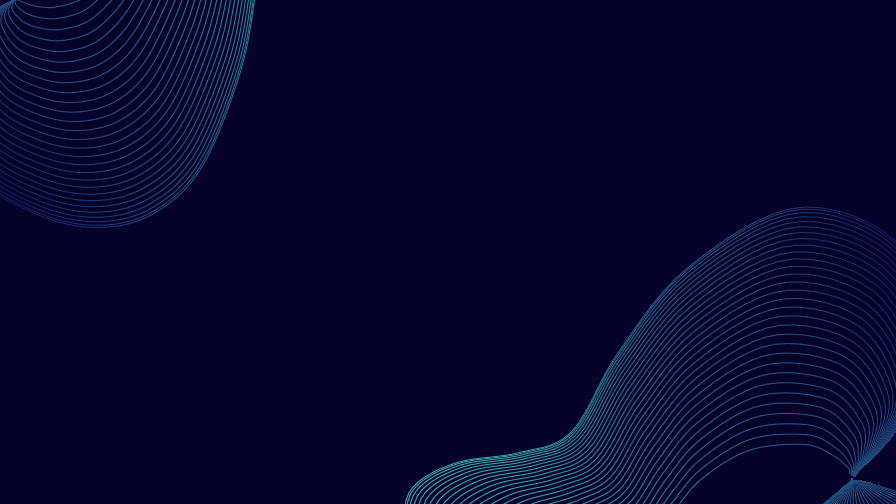
Reproduce this background procedurally as a Shadertoy shader.

```glsl
// Two families of fine blended contour lines, teal to violet, in the corners of a dark navy field.

#define GRID 432.0        // design units over the canvas height
#define LINE_WIDTH 0.95   // in design units
#define LINE_EASE 1.4     // above 1 crowds lines towards the outer curve
#define STEPS 78          // samples along each curve
#define NAVY vec3(0.027, 0.008, 0.162)
#define VIOLET vec3(0.085, 0.06, 0.35)
#define BLUE vec3(0.13, 0.32, 0.50)
#define TEAL vec3(0.21, 0.68, 0.68)

const int LAST = 12;

// Control points, y downwards: each family blends an outer into an inner curve.
const vec2 waveOuter[13] = vec2[13](
    vec2(345, 460), vec2(352, 420), vec2(390, 397), vec2(445, 388), vec2(490, 370),
    vec2(530, 302), vec2(590, 229), vec2(683, 178), vec2(768, 207), vec2(806, 290),
    vec2(775, 360), vec2(733, 408), vec2(690, 445));
const vec2 waveInner[13] = vec2[13](
    vec2(515, 515), vec2(528, 500), vec2(540, 485), vec2(552, 470), vec2(565, 455),
    vec2(580, 435), vec2(602, 410), vec2(642, 386), vec2(690, 381), vec2(715, 391),
    vec2(727, 401), vec2(735, 410), vec2(790, 428));
const vec2 bowlOuter[13] = vec2[13](
    vec2(225, -110), vec2(222, -60), vec2(218, 0), vec2(205, 65), vec2(172, 145),
    vec2(130, 184), vec2(82, 195), vec2(30, 183), vec2(-20, 150), vec2(-50, 80),
    vec2(-25, 25), vec2(12, -1), vec2(60, -20));
const vec2 bowlInner[13] = vec2[13](
    vec2(145, -95), vec2(130, -70), vec2(115, -50), vec2(100, -30), vec2(85, -14),
    vec2(68, 0), vec2(48, 6), vec2(35, 6), vec2(25, 4), vec2(18, 1),
    vec2(15, 0), vec2(13, -2), vec2(-30, -6));

float cross2(vec2 a, vec2 b) { return a.x * b.y - a.y * b.x; }

// Catmull-Rom spline through the control points
vec2 spline(vec2 c[13], float t) {
    int i = min(int(t), LAST - 1);
    float f = t - float(i);
    vec2 p0 = c[max(i - 1, 0)], p1 = c[i], p2 = c[i + 1], p3 = c[min(i + 2, LAST)];
    return p1 + 0.5 * f * (p2 - p0 + f * (2.0 * p0 - 5.0 * p1 + 4.0 * p2 - p3
        + f * (3.0 * (p1 - p2) + p3 - p0)));
}

// Coverage of the lines: find each ruling from outer to inner curve that
// passes through p, then the nearest blended line along that ruling.
float contourLines(vec2 p, vec2 outer[13], vec2 inner[13], float count, float px) {
    float cover = 0.0;
    vec2 a0 = spline(outer, 0.0), b0 = spline(inner, 0.0);
    float side0 = cross2(b0 - a0, p - a0);
    for (int i = 1; i <= STEPS; i++) {
        float t = float(i * LAST) / float(STEPS);
        vec2 a1 = spline(outer, t), b1 = spline(inner, t);
        float side1 = cross2(b1 - a1, p - a1);
        if ((side0 < 0.0) != (side1 < 0.0)) {
            // Root of the side function, with one correction
            float w = side0 / (side0 - side1);
            vec2 a = mix(a0, a1, w), b = mix(b0, b1, w);
            w = clamp(w - cross2(b - a, p - a) / (side1 - side0), 0.0, 1.0);
            a = mix(a0, a1, w);
            vec2 ruling = mix(b0, b1, w) - a;
            float s = dot(p - a, ruling) / max(dot(ruling, ruling), 1e-4);
            if (s > -0.03 && s < 1.03) {
                // Perpendicular distance to the nearest line
                vec2 tangent = mix(a1 - a0, b1 - b0, s);
                float span = abs(cross2(ruling, tangent)) / max(length(tangent), 1e-4);
                float k = round(count * pow(clamp(s, 0.0, 1.0), 1.0 / LINE_EASE));
                float dist = abs(s - pow(k / count, LINE_EASE)) * span;
                float line = (0.5 * (LINE_WIDTH + px) - dist) / px;
                cover = max(cover, clamp(line, 0.0, min(1.0, LINE_WIDTH / px)));
            }
        }
        a0 = a1;
        b0 = b1;
        side0 = side1;
    }
    return cover;
}

// Violet to blue to teal between two points
vec3 lineColor(vec2 p, vec2 dark, vec2 bright) {
    vec2 axis = bright - dark;
    float h = dot(p - dark, axis) / dot(axis, axis);
    vec3 cool = mix(VIOLET, BLUE, smoothstep(-0.05, 0.36, h));
    return mix(cool, TEAL, smoothstep(0.3, 1.0, h));
}

void mainImage(out vec4 fragColor, in vec2 fragCoord) {
    float px = GRID / iResolution.y;
    vec2 p = vec2(fragCoord.x, iResolution.y - fragCoord.y) * px;
    vec3 color = NAVY;

    // Lower right wave
    if (p.x > 335.0 && p.y > 170.0) {
        float cover = contourLines(p, waveOuter, waveInner, 30.0, px);
        color = mix(color, lineColor(p, vec2(768, 178), vec2(349, 432)), cover);
    }
    // Upper left bowl
    if (p.x < 230.0 && p.y < 205.0) {
        float cover = contourLines(p, bowlOuter, bowlInner, 27.0, px);
        color = mix(color, lineColor(p, vec2(0, 195), vec2(320, -90)), cover);
    }
    fragColor = vec4(color, 1.0);
}
```
